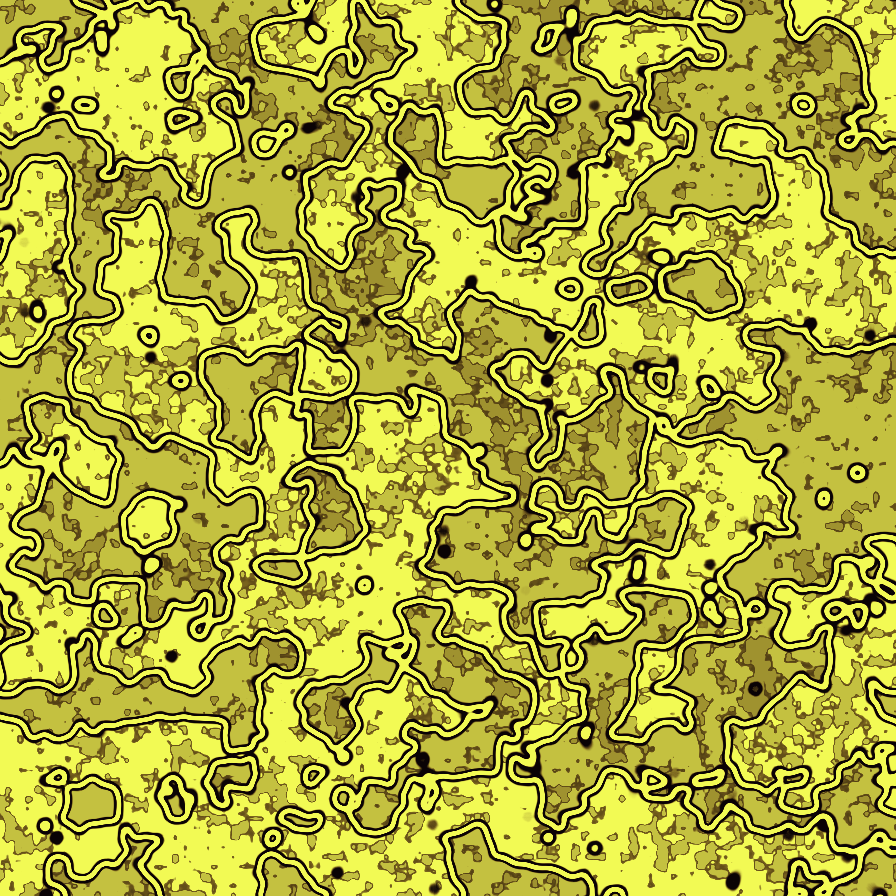
Write a WebGL 2 fragment shader that draws this texture.

```glsl
#version 300 es
precision highp float;

uniform vec2 u_resolution;
out vec4 fragColor;

const vec3 DARK = vec3(0.04, 0.01, 0.02);
const vec3 BROWN = vec3(0.45, 0.36, 0.11);
const vec3 YELLOW = vec3(0.95, 0.98, 0.33);

const float REGION_SCALE = 19.0;    // noise cells across the canvas
const int REGION_OCTAVES = 3;
const float REGION_LEVEL = 0.51;    // height above which land is olive
const float REGION_SOFTNESS = 0.018;
const float BLUR_RADIUS = 0.0064;   // sets the gap between the twin lines
const int BLUR_SAMPLES = 32;
const float LINE_OFFSET = 0.36;     // coverage distance from the half level
const vec2 LINE_EDGE = vec2(0.07, 0.135);
const float OLIVE_TONE = 0.82;

const float GRAIN_SCALE = 92.0;
const float CLUSTER_SCALE = 19.0;
const float CLUSTER_AMOUNT = 0.5;
const float GRAIN_LEVEL = 0.67;
const float GRAIN_FILL = 0.82;
const float GRAIN_RIM = 0.52;

const float GOLDEN_ANGLE = 2.39996;

float hash(ivec2 cell) {
    uvec2 q = uvec2(cell) * uvec2(1597u, 3812u) + 7919u;
    uint h = q.x * 48271u ^ q.y * 69621u;
    h = (h ^ (h >> 15)) * 73244475u;
    h = (h ^ (h >> 13)) * 40503u;
    h ^= h >> 16;
    return float(h & 65535u) / 65535.0;
}

float valueNoise(vec2 p) {
    ivec2 cell = ivec2(floor(p));
    vec2 f = fract(p);
    f = f * f * (3.0 - 2.0 * f);
    float low = mix(hash(cell), hash(cell + ivec2(1, 0)), f.x);
    float high = mix(hash(cell + ivec2(0, 1)), hash(cell + ivec2(1, 1)), f.x);
    return mix(low, high, f.y);
}

float fbm(vec2 p, int octaves) {
    float sum = 0.0, total = 0.0, amplitude = 0.5;
    for (int i = 0; i < octaves; i++) {
        sum += amplitude * valueNoise(p);
        total += amplitude;
        amplitude *= 0.5;
        p = p * 2.03 + vec2(17.3, 41.7);
    }
    return sum / total;
}

// Share of a small disc that lies inside the regions, 0 to 1
float regionCoverage(vec2 uv) {
    float sum = 0.0;
    for (int i = 0; i < BLUR_SAMPLES; i++) {
        float k = float(i) + 0.5;
        float angle = k * GOLDEN_ANGLE;
        float radius = BLUR_RADIUS * sqrt(k / float(BLUR_SAMPLES));
        vec2 p = uv + radius * vec2(cos(angle), sin(angle));
        float height = fbm(p * REGION_SCALE + 5.0, REGION_OCTAVES) - REGION_LEVEL;
        sum += smoothstep(-REGION_SOFTNESS, REGION_SOFTNESS, height);
    }
    return sum / float(BLUR_SAMPLES);
}

// Tone factor of the rimmed flecks
float grainTone(vec2 uv) {
    float cluster = valueNoise(uv * CLUSTER_SCALE + 31.0) - 0.5;
    float height = fbm(uv * GRAIN_SCALE + 73.0, 2) + CLUSTER_AMOUNT * cluster - GRAIN_LEVEL;
    float fill = smoothstep(-0.02, 0.02, height);
    float rim = 1.0 - smoothstep(0.03, 0.065, abs(height));
    return mix(1.0, GRAIN_FILL, fill) * mix(1.0, GRAIN_RIM, rim);
}

vec3 ramp(float tone) {
    return tone < 0.5 ? mix(DARK, BROWN, tone * 2.0)
                      : mix(BROWN, YELLOW, tone * 2.0 - 1.0);
}

void main() {
    vec2 uv = gl_FragCoord.xy / u_resolution.y;
    float coverage = regionCoverage(uv);
    float fromEdge = abs(coverage - 0.5);

    // Olive regions on yellow, flecked away from the border strip
    float tone = mix(1.0, OLIVE_TONE, smoothstep(0.8, 0.9, coverage));
    tone *= mix(1.0, grainTone(uv), smoothstep(0.25, 0.4, fromEdge));

    // Twin dark contours on both sides of the border
    tone *= smoothstep(LINE_EDGE.x, LINE_EDGE.y, abs(fromEdge - LINE_OFFSET));

    fragColor = vec4(ramp(tone), 1.0);
}
```
